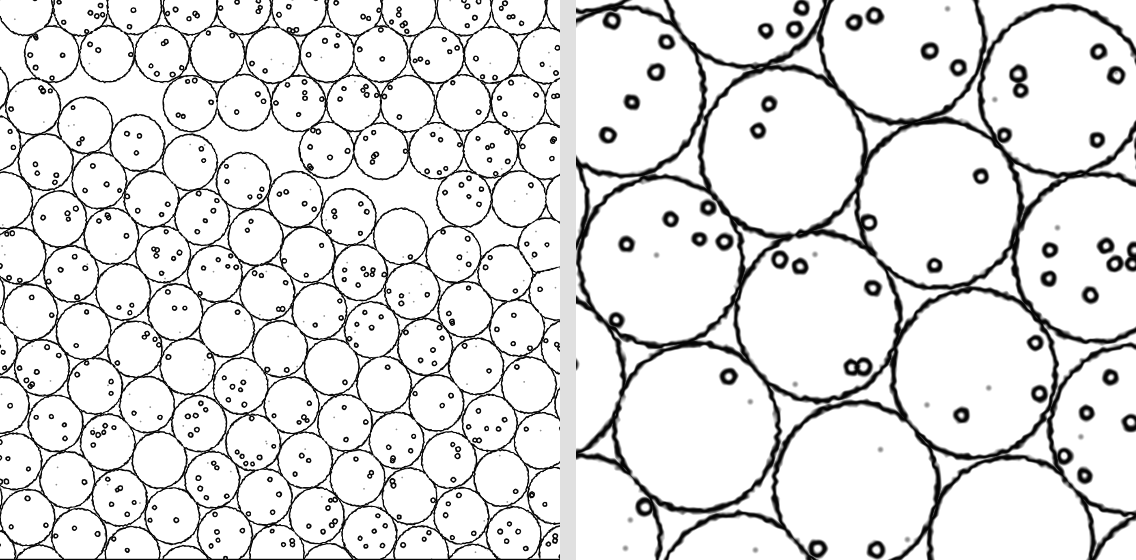
Left, the full canvas; right, a detail of the centre.
Give the GLSL for this pattern, as a Shadertoy shader.

```glsl
const float DISC_RADIUS = 0.0493;
const float GRAIN_CLEARANCE = 0.081;
const float JITTER = 0.0035;
const int MAX_RINGS = 9;
const vec3 PAPER = vec3(1.0);
const vec3 INK = vec3(0.02);

struct Lattice { vec2 origin; mat2 basis; float seed; };
struct Nearest { float first; float second; vec2 offset; vec2 key; };

// Two crystal grains: a level one on top, a tilted one below
const Lattice LEVEL = Lattice(vec2(0.094, 0.902), mat2(0.0978, 0.0, 0.0489, -0.0855), 57.0);
const Lattice TILTED = Lattice(vec2(0.060, 0.810), mat2(0.0935, -0.033, 0.022, -0.100), 211.0);

vec2 hash2(vec2 p) {
    vec3 q = fract(vec3(p.xyx) * vec3(0.1031, 0.1030, 0.0973));
    q += dot(q, q.yzx + 33.33);
    return fract((q.xx + q.yz) * q.zy);
}

float valueNoise(vec2 p) {
    vec2 i = floor(p), f = fract(p);
    f = f * f * (3.0 - 2.0 * f);
    float low = mix(hash2(i).x, hash2(i + vec2(1, 0)).x, f.x);
    float high = mix(hash2(i + vec2(0, 1)).x, hash2(i + vec2(1, 1)).x, f.x);
    return mix(low, high, f.y);
}

vec2 nearestId(Lattice grid, vec2 p) {
    return floor(inverse(grid.basis) * (p - grid.origin) + 0.5);
}

vec2 discCentre(Lattice grid, vec2 id) {
    return grid.origin + grid.basis * id + JITTER * (hash2(id + grid.seed) - 0.5);
}

// True where the tilted grain leaves room for a disc
bool isClear(vec2 centre) {
    vec2 base = nearestId(TILTED, centre);
    for (int k = 0; k < 9; k++) {
        vec2 id = base + vec2(k % 3 - 1, k / 3 - 1);
        if (id.y >= 0.0 && distance(centre, discCentre(TILTED, id)) < GRAIN_CLEARANCE) return false;
    }
    return true;
}

void addDisc(inout Nearest n, vec2 offset, vec2 key) {
    float d = length(offset * vec2(1.015, 0.985));
    if (d < n.first) n = Nearest(d, n.first, offset, key);
    else n.second = min(n.second, d);
}

Nearest findDiscs(vec2 p) {
    Nearest n = Nearest(1.0, 1.0, vec2(1.0), vec2(0.0));
    vec2 levelBase = nearestId(LEVEL, p), tiltedBase = nearestId(TILTED, p);
    for (int k = 0; k < 9; k++) {
        vec2 cell = vec2(k % 3 - 1, k / 3 - 1);
        vec2 id = tiltedBase + cell;
        if (id.y >= 0.0) addDisc(n, p - discCentre(TILTED, id), id + TILTED.seed);
        id = levelBase + cell;
        vec2 centre = discCentre(LEVEL, id);
        if (isClear(centre)) addDisc(n, p - centre, id + LEVEL.seed);
    }
    return n;
}

float stroke(float d, float blur) {
    return 1.0 - smoothstep(0.0003, 0.0003 + blur, abs(d));
}

// Small rings and faint specks scattered inside one disc
float ringInk(vec2 offset, vec2 key, float wobble, float blur) {
    float ink = 0.0;
    float share = mix(0.3, 0.95, hash2(key + 5.0).x);
    for (int k = 0; k < MAX_RINGS; k++) {
        vec2 seed = key + float(k) * vec2(17.0, 31.0);
        vec2 place = hash2(seed + 3.0), kind = hash2(seed + 71.0);
        if (kind.x > share) continue;
        float angle = 6.2832 * place.x;
        vec2 centre = 0.044 * pow(place.y, 0.45) * vec2(cos(angle), sin(angle));
        float d = length(offset - centre);
        bool speck = kind.y < 0.18;
        float mark = speck ? 0.45 * stroke(d, blur)
                           : stroke(d - mix(0.0028, 0.0040, kind.y) + 0.5 * wobble, blur);
        ink = max(ink, mark);
    }
    return ink;
}

void mainImage(out vec4 fragColor, in vec2 fragCoord) {
    vec2 uv = fragCoord / iResolution.y;
    float blur = max(0.0023, 1.1 / iResolution.y);
    float wobble = 0.0022 * (valueNoise(uv * 300.0) - 0.5);

    // Disc outlines, flattened into a shared wall where neighbours press
    Nearest n = findDiscs(uv);
    float outline = max(n.first - DISC_RADIUS, 0.5 * (n.first - n.second));
    float ink = stroke(outline + wobble, blur);

    ink = max(ink, ringInk(n.offset, n.key, wobble, blur));

    // Thin rule along the lower edge
    ink = max(ink, stroke(uv.y - 0.0008, blur));
    fragColor = vec4(mix(PAPER, INK, ink), 1.0);
}
```
